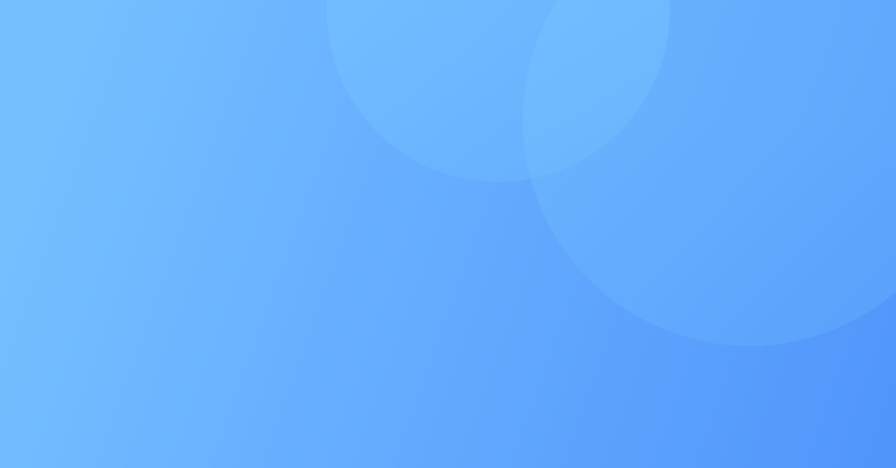
Reproduce this background procedurally as a WebGL 1 fragment shader.

```glsl
precision highp float;
// A soft blue backdrop: a slanted three-stop gradient with two translucent
// discs overlapping near the top right. Each disc is a distance function
// whose pale veil thins out towards its lower rim.

uniform vec2 u_resolution;

// Lengths are in canvas widths, measured from the top left corner, y down.
const vec3 SKY = vec3(0.457, 0.748, 1.0);
const vec3 AZURE = vec3(0.408, 0.690, 1.0);
const vec3 COBALT = vec3(0.314, 0.584, 0.98);
const vec3 VEIL = vec3(0.47, 0.79, 1.0);

const vec2 SLOPE = vec2(0.94, 0.34);       // direction of the gradient
const vec3 STOPS = vec3(0.11, 0.46, 1.118); // where each colour is reached

const vec3 SMALL_DISC = vec3(0.556, 0.0117, 0.1914); // centre, radius
const vec3 LARGE_DISC = vec3(0.836, 0.1335, 0.2525);
const vec2 SMALL_OPACITY = vec2(0.40, 0.22); // at the centre, at the lower rim
const vec2 LARGE_OPACITY = vec2(0.29, 0.18);

vec3 backdrop(vec2 p) {
  float t = dot(p, SLOPE);
  float toAzure = clamp((t - STOPS.x) / (STOPS.y - STOPS.x), 0.0, 1.0);
  float toCobalt = clamp((t - STOPS.y) / (STOPS.z - STOPS.y), 0.0, 1.0);
  return mix(mix(SKY, AZURE, toAzure), COBALT, toCobalt);
}

vec3 addDisc(vec3 base, vec2 p, vec3 disc, vec2 opacity, float pixel) {
  vec2 offset = p - disc.xy;
  float edge = (length(offset) - disc.z) / pixel;
  float coverage = clamp(0.5 - edge, 0.0, 1.0);
  float fade = clamp(offset.y / disc.z, 0.0, 1.0);
  return mix(base, VEIL, coverage * mix(opacity.x, opacity.y, fade));
}

void main() {
  float pixel = 1.0 / u_resolution.x;
  vec2 p = vec2(gl_FragCoord.x, u_resolution.y - gl_FragCoord.y) * pixel;

  vec3 color = backdrop(p);
  color = addDisc(color, p, SMALL_DISC, SMALL_OPACITY, pixel);
  color = addDisc(color, p, LARGE_DISC, LARGE_OPACITY, pixel);
  gl_FragColor = vec4(color, 1.0);
}
```
